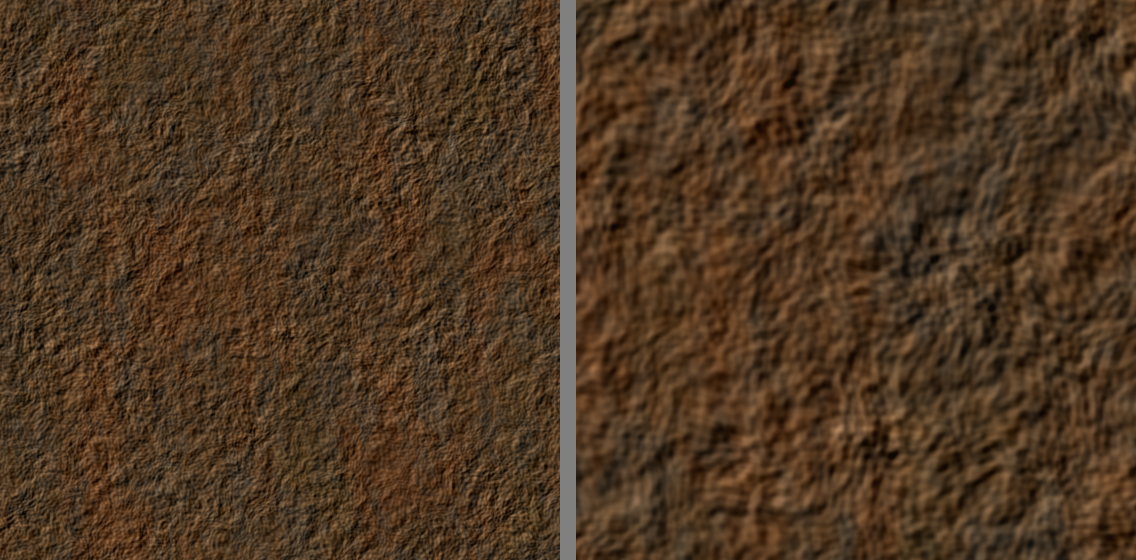
Left: the whole. Right: its middle third, enlarged.
Give the GLSL for this texture, as a WebGL 2 fragment shader.

```glsl
#version 300 es
precision highp float;
// Rough weathered rust-brown rock, side lit, with vertical mineral stains.

uniform vec2 u_resolution;
out vec4 fragColor;

const vec2 LIGHT_DIR = vec2(-0.8, 0.6);
const vec3 EARTH = vec3(0.300, 0.214, 0.128);
const vec3 RUST  = vec3(0.345, 0.210, 0.112);
const vec3 SLATE = vec3(0.278, 0.224, 0.166);
const vec3 OLIVE = vec3(0.280, 0.212, 0.112);
const vec3 RELIEF_TINT = vec3(0.260, 0.210, 0.162);

// Integer hash of a lattice cell, returned in 0..1.
float hash(vec2 cell, uint seed) {
    uvec2 q = uvec2(ivec2(cell) + 4096);
    uint n = q.x * 1597334677u ^ q.y * 3812015801u ^ seed * 2246822519u;
    n = (n ^ (n >> 15)) * 2654435769u;
    n = (n ^ (n >> 13)) * 3266489917u;
    return float((n ^ (n >> 16)) >> 8) / 16777216.0;
}

// Dot product of a random unit gradient with the offset from its corner.
float cornerSlope(vec2 cell, vec2 offset, uint seed) {
    float angle = 6.28319 * hash(cell, seed);
    return dot(vec2(cos(angle), sin(angle)), offset);
}

// Gradient noise, roughly -0.7..0.7.
float noise(vec2 p, uint seed) {
    vec2 i = floor(p), f = p - i;
    vec2 u = f * f * f * (f * (f * 6.0 - 15.0) + 10.0);
    vec2 x = vec2(1.0, 0.0), y = vec2(0.0, 1.0);
    float low = mix(cornerSlope(i, f, seed), cornerSlope(i + x, f - x, seed), u.x);
    float high = mix(cornerSlope(i + y, f - y, seed), cornerSlope(i + 1.0, f - 1.0, seed), u.x);
    return mix(low, high, u.y);
}

mat2 rotation(float angle) {
    float c = cos(angle), s = sin(angle);
    return mat2(c, s, -s, c);
}

// Layered noise for stains, roughly -0.8..0.8.
float fbm(vec2 p, uint seed) {
    float sum = 0.0, amplitude = 0.8;
    for (uint k = 0u; k < 4u; k++) {
        sum += amplitude * noise(p, seed + k);
        p = p * 2.1 + 7.3;
        amplitude *= 0.6;
    }
    return sum;
}

// Rock height: steeper at finer scales, each octave turned.
float rockHeight(vec2 p) {
    float sum = 0.0, frequency = 29.0, steepness = 0.65;
    for (uint k = 0u; k < 4u; k++) {
        vec2 q = rotation(0.6 + 0.9 * float(k)) * p;
        sum += steepness / frequency * noise(q * frequency + 3.7, 40u + k);
        frequency *= 1.8;
        steepness *= 1.2;
    }
    return sum;
}

// Slope towards the light, from a central difference.
float litSlope(vec2 p, vec2 lightDir, float reach) {
    vec2 d = lightDir * reach;
    return (rockHeight(p - d) - rockHeight(p + d)) / (2.0 * reach);
}

// Base colour: soft drips of rust, slate and olive with fine streaks.
vec3 stainColour(vec2 p) {
    float rust = fbm(p * vec2(8.0, 3.0), 11u);
    float slate = fbm(p * vec2(13.0, 7.0) + 2.6, 21u);
    float olive = fbm(p * vec2(10.0, 2.5) + 5.1, 31u);
    vec3 colour = mix(EARTH, OLIVE, 0.6 * smoothstep(-0.1, 0.5, olive));
    colour = mix(colour, RUST, 0.8 * smoothstep(-0.2, 0.5, rust));
    colour = mix(colour, SLATE, 0.8 * smoothstep(-0.15, 0.45, slate - 0.3 * rust));
    float streak = noise(p * vec2(85.0, 9.0), 61u) + 0.6 * noise(p * vec2(14.0, 100.0), 62u);
    float patches = fbm(p * vec2(5.0, 3.5) + 1.4, 71u);
    return colour * (1.0 + 0.14 * streak + 0.12 * patches);
}

void main() {
    vec2 p = gl_FragCoord.xy / u_resolution;

    // Bend the surface a little so that ridges wander.
    vec2 bend = vec2(noise(p * 16.0, 81u), noise(p * 16.0, 82u));
    vec2 surface = p + 0.010 * bend;

    // Relief, rougher in some areas than in others.
    float roughness = 0.30 * (1.0 + 0.6 * fbm(p * 6.0 + 8.2, 91u));
    float relief = roughness * litSlope(surface, LIGHT_DIR, 0.0012);

    // Fine mineral tint: cool and warm grains.
    float grain = noise(p * vec2(80.0, 62.0), 95u);
    vec3 base = stainColour(p) + grain * vec3(0.036, 0.0, -0.028);

    vec3 colour = max(base + relief * RELIEF_TINT, base * 0.14);
    fragColor = vec4(colour, 1.0);
}
```
